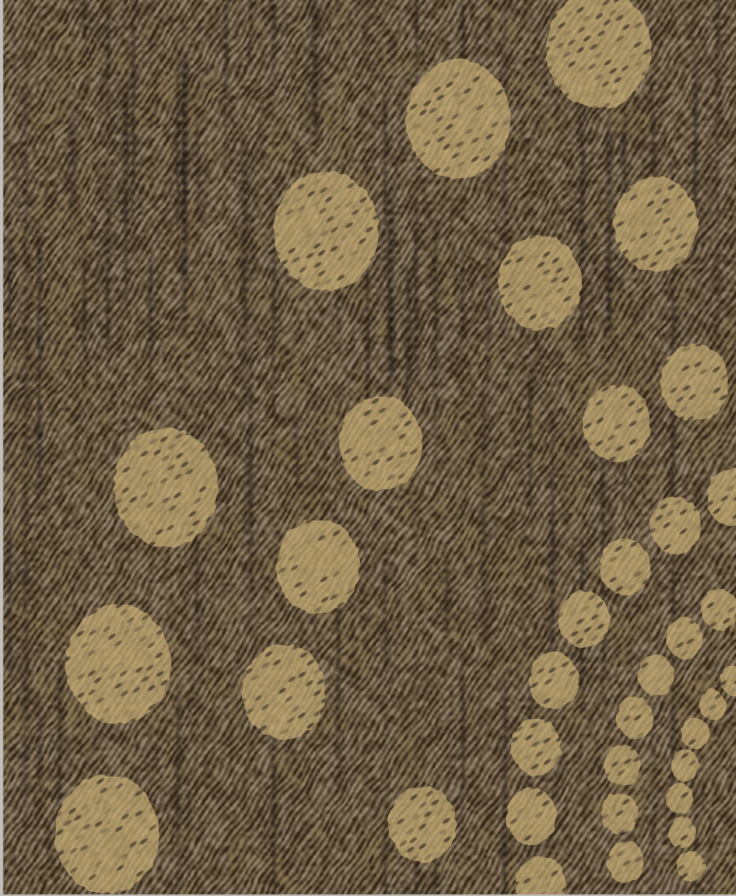
Reproduce this texture procedurally as a Shadertoy shader.

```glsl
// Brown twill cloth with dark vertical slubs and woven gold dots.
// The dots sit on concentric elliptical rings at a constant angular step;
// the weave is a wobbling diagonal wave broken up by value noise.

const vec3 DARK  = vec3(0.22, 0.165, 0.105);
const vec3 MID   = vec3(0.385, 0.325, 0.24);
const vec3 LIGHT = vec3(0.56, 0.50, 0.415);
const vec3 OCHRE = vec3(0.50, 0.42, 0.23);
const vec3 GOLD  = vec3(0.66, 0.575, 0.395);
const vec3 INK   = vec3(0.12, 0.095, 0.075);
const vec3 PAPER = vec3(0.76, 0.75, 0.73);

const float TAU = 6.28319;
const vec2  TWILL = vec2(130.0, -88.0);     // diagonal threads per canvas height
const float STITCHES = 92.0;                // stitches along a slub
const float SLUB_WIDTH = 0.0042;
const float SLUB_COLUMNS = 38.0;

const vec2  RING_CENTRE = vec2(0.919, 0.1016);
const float RING_SQUASH = 0.9;              // ring width over height
const float DOT_SQUASH = 0.875;             // dot width over height
const float STEP_ANGLE = 12.3;              // degrees between dots
const float GAP_LEAN = 1.0;                 // degrees leaned into a lone gap
const int RINGS = 6;

// Ring radius, dot half height, start angle in degrees
const vec3 RING[RINGS] = vec3[RINGS](
    vec3(0.800, 0.0665, -2.1), vec3(0.613, 0.0530, -1.6),
    vec3(0.448, 0.0430, -2.5), vec3(0.326, 0.0320, -2.0),
    vec3(0.228, 0.0232, -2.1), vec3(0.160, 0.0175, 2.1));
// One bit per dot that is present on each ring
const int PRESENT[RINGS] = int[RINGS](476, 440, 388, 510, 510, 511);

// Main slubs: x, middle y, half length, strength
const int SLUBS = 12;
const vec4 SLUB[SLUBS] = vec4[SLUBS](
    vec4(0.029, 0.48, 0.52, 0.50), vec4(0.081, 0.82, 0.07, 0.60),
    vec4(0.141, 0.785, 0.15, 0.75), vec4(0.206, 0.79, 0.18, 0.90),
    vec4(0.273, 0.71, 0.16, 0.65), vec4(0.279, 0.447, 0.055, 0.80),
    vec4(0.352, 0.92, 0.09, 0.70), vec4(0.436, 0.68, 0.13, 1.00),
    vec4(0.456, 0.63, 0.08, 0.80), vec4(0.499, 0.336, 0.05, 0.80),
    vec4(0.540, 0.43, 0.16, 0.55), vec4(0.680, 0.74, 0.14, 0.90));

float hash(vec2 p) {
    return fract(sin(dot(p, vec2(12.9898, 78.233))) * 43758.55);
}

float noise(vec2 p) {
    vec2 i = floor(p), f = fract(p);
    f = f * f * (3.0 - 2.0 * f);
    return mix(mix(hash(i), hash(i + vec2(1, 0)), f.x),
               mix(hash(i + vec2(0, 1)), hash(i + vec2(1, 1)), f.x), f.y);
}

// Thread brightness, about 0 to 1
float twill(vec2 p) {
    float across = dot(p, TWILL) + 0.8 * noise(p * 45.0);
    float along = dot(p, vec2(48.0, 71.0));
    float wave = sin(TAU * across);
    float broken = noise(vec2(across * 1.3, along * 1.4)) - 0.5;
    float grain = noise(p * 256.0) - 0.5;
    return 0.5 + 0.28 * wave + 0.5 * broken + 0.4 * grain;
}

// Darkness of the vertical slubs, stitched into dashes
float slubs(vec2 p) {
    float x = p.x + 0.002 * (noise(p * vec2(20.0, 70.0)) - 0.5);
    float total = 0.0;
    for (int i = 0; i < SLUBS; i++) {
        vec4 s = SLUB[i];
        float d = (x - s.x) / SLUB_WIDTH;
        float reach = 1.0 - smoothstep(0.65, 1.0, abs(p.y - s.y) / s.z);
        float patchy = 0.55 + 0.6 * noise(vec2(s.x * 91.0, p.y * 22.0));
        total = max(total, s.w * reach * patchy * exp(-d * d));
    }
    // Fainter scattered slubs, one jittered line per column
    float column = floor(x * SLUB_COLUMNS);
    float line = (column + 0.25 + 0.5 * hash(vec2(column, 3.0))) / SLUB_COLUMNS;
    float d = (x - line) / (SLUB_WIDTH * 0.75);
    float run = smoothstep(0.48, 0.82, noise(vec2(column * 17.0, p.y * 6.0)));
    total = max(total, 0.65 * run * exp(-d * d));
    return total * (0.72 + 0.28 * sin(TAU * STITCHES * p.y));
}

// Signed distance to the nearest gold dot
float dots(vec2 p) {
    float nearest = 1.0;
    for (int r = 0; r < RINGS; r++) {
        for (int n = -2; n <= 6; n++) {
            if (((PRESENT[r] >> (n + 2)) & 1) == 0) continue;
            int toGap = 3 + r - n;
            float lean = r < 2 && abs(toGap) == 1 ? GAP_LEAN * float(toGap) : 0.0;
            float a = radians(RING[r].z + STEP_ANGLE * float(n) + lean);
            vec2 c = RING_CENTRE + RING[r].x * vec2(-cos(a), sin(a) / RING_SQUASH);
            float size = RING[r].y;
            float d = (length((p - c) / vec2(DOT_SQUASH, 1.0)) - size);
            nearest = min(nearest, d);
        }
    }
    return nearest;
}

// Small dark stitches in staggered, sloping rows
float specks(vec2 p) {
    vec2 g = vec2(p.x * 68.0, p.y * 88.0 - p.x * 24.0);
    g.x += 0.5 * mod(floor(g.y), 2.0);
    vec2 cell = floor(g);
    vec2 v = fract(g) - 0.5 - 0.3 * (vec2(hash(cell), hash(cell + 9.0)) - 0.5);
    v.y -= 0.35 * v.x;
    float spot = 1.0 - smoothstep(0.4, 1.1, length(v / vec2(0.36, 0.27)));
    return spot * smoothstep(0.25, 0.85, hash(cell + 31.0));
}

void mainImage(out vec4 fragColor, in vec2 fragCoord) {
    vec2 p = fragCoord / iResolution.y;
    float pixel = 1.0 / iResolution.y;
    float thread = twill(p);

    // Ground cloth with ochre patches
    vec3 color = mix(DARK, MID, smoothstep(0.0, 0.5, thread));
    color = mix(color, LIGHT, smoothstep(0.45, 1.0, thread));
    float ochre = smoothstep(0.5, 0.85, noise(p * vec2(42.0, 30.0) + 5.0));
    color = mix(color, OCHRE, 0.45 * ochre * smoothstep(0.3, 0.8, thread));
    color = mix(color, INK, 0.85 * min(slubs(p), 1.0));

    // Gold dots with frayed edges
    vec3 gold = GOLD * (0.91 + 0.18 * thread);
    gold = mix(gold, MID * 0.75, 0.8 * specks(p));
    float d = dots(p) + 0.004 * (noise(p * 150.0) - 0.5);
    color = mix(color, gold, 1.0 - smoothstep(-pixel, pixel, d));

    // Pale margin on the left and bottom
    float margin = min(p.x - 0.0035, p.y - 0.0018);
    color = mix(PAPER, color, smoothstep(-pixel, pixel, margin));
    fragColor = vec4(color, 1.0);
}
```
